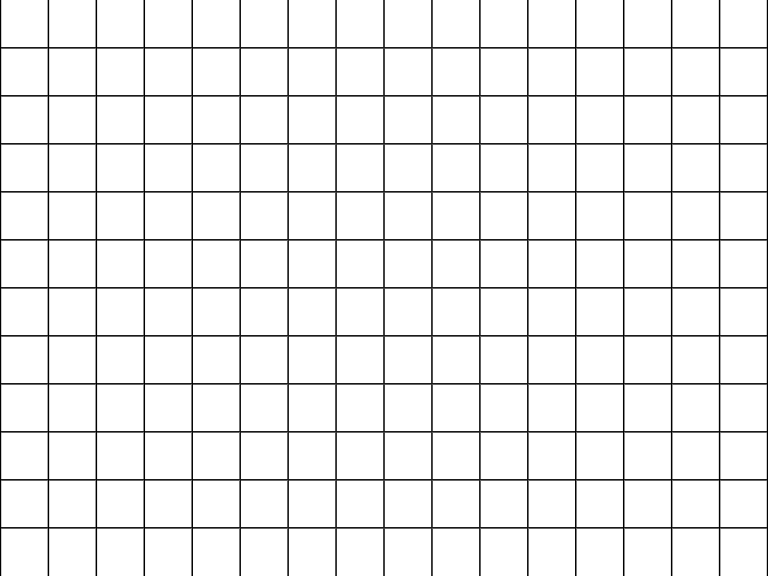
A WebGL 1 fragment shader for this pattern:

```glsl
precision highp float;

uniform vec2 u_resolution;

const vec3 PAPER = vec3(1.0);
const vec3 INK = vec3(0.0);
const float COLUMNS = 16.0;
const float ROWS = 12.0;

// Lengths as fractions of the canvas height
const float LINE_WIDTH = 0.0026;
const float SIDE_INSET = 0.0008;
const float ROW_SHIFT = 0.00026;

// Distance to the nearest of the evenly spaced lines numbered first to last
float lineDistance(float position, float start, float spacing, float first, float last) {
    float index = clamp(floor((position - start) / spacing + 0.5), first, last);
    return abs(position - start - index * spacing);
}

// Share of a pixel that a straight line covers
float lineCoverage(float distanceToLine, float width, float pixel) {
    float overlap = 0.5 * (width + pixel) - distanceToLine;
    return clamp(overlap / pixel, 0.0, min(width / pixel, 1.0));
}

void main() {
    vec2 point = gl_FragCoord.xy / u_resolution.y;
    float canvasWidth = u_resolution.x / u_resolution.y;
    float pixel = 1.0 / u_resolution.y;

    // Vertical lines include both side borders
    float columnSpacing = (canvasWidth - 2.0 * SIDE_INSET) / COLUMNS;
    float columnDistance = lineDistance(point.x, SIDE_INSET, columnSpacing, 0.0, COLUMNS);

    // Horizontal lines leave the top and bottom open
    float rowDistance = lineDistance(point.y, ROW_SHIFT, 1.0 / ROWS, 1.0, ROWS - 1.0);

    float vertical = lineCoverage(columnDistance, LINE_WIDTH, pixel);
    float horizontal = lineCoverage(rowDistance, LINE_WIDTH, pixel);
    float ink = max(vertical, horizontal);

    gl_FragColor = vec4(mix(PAPER, INK, ink), 1.0);
}
```
